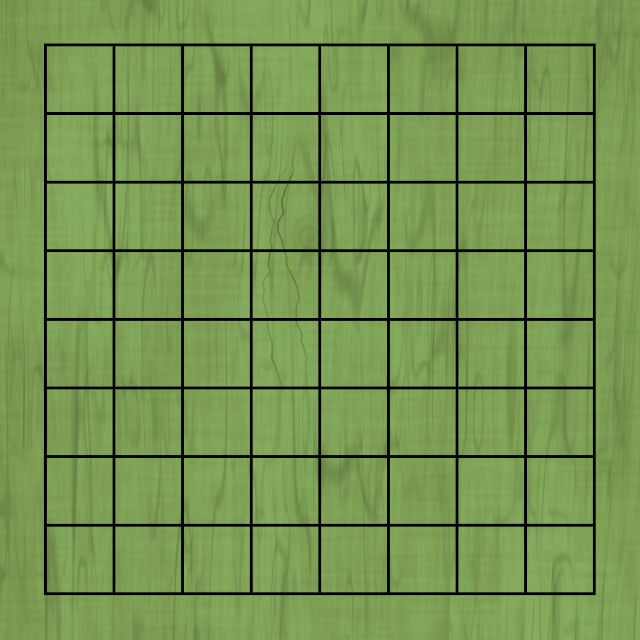
Give the GLSL for this pattern, as a WebGL 1 fragment shader.

```glsl
precision highp float;
uniform vec2 u_resolution;

float hash(vec2 p) {
  vec3 q = fract(vec3(p.xyx) * 0.1031);
  q += dot(q, q.yzx + 33.33);
  return fract((q.x + q.y) * q.z);
}

float noise(vec2 p) {
  vec2 i = floor(p), f = fract(p);
  f = f * f * (3.0 - 2.0 * f);
  return mix(mix(hash(i), hash(i + vec2(1.0, 0.0)), f.x),
             mix(hash(i + vec2(0.0, 1.0)), hash(i + 1.0), f.x), f.y);
}

float fbm(vec2 p) {
  float sum = 0.0, gain = 0.5;
  for (int i = 0; i < 4; i++) {
    sum += gain * noise(p);
    p = p * 2.03 + 17.3;
    gain *= 0.5;
  }
  return sum / 0.9375;
}

// Bend the vertical fibres around the knot and lean them on the right.
vec2 bendGrain(vec2 uv) {
  vec2 d = (uv - vec2(0.475, 0.63)) / vec2(0.07, 0.13);
  uv.x -= 0.025 * d.x * exp(-dot(d, d));
  uv.x -= 0.09 * max(uv.x - 0.45, 0.0) * uv.y;
  uv.x += 0.006 * (noise(uv * vec2(5.0, 4.0)) - 0.5);
  return uv;
}

// Thin wandering furrows, broken into strands of uneven strength.
float furrows(vec2 g) {
  float sum = 0.0;
  for (int i = 0; i < 3; i++) {
    float k = float(i);
    vec2 p = g * vec2(38.0 + 34.0 * k, 2.5 + 4.0 * k) + 31.7 * k;
    float ridge = 1.0 - smoothstep(0.0, 0.07 + 0.03 * k, abs(noise(p) - 0.5));
    float strand = smoothstep(0.4, 0.75, noise(g * vec2(23.0, 5.0 + 3.0 * k) + 9.1 * k));
    sum += ridge * strand * (1.0 - 0.2 * k);
  }
  return sum;
}

// Two jagged splits that run down through the knot.
float cracks(vec2 uv) {
  float sum = 0.0;
  for (int i = 0; i < 2; i++) {
    float k = float(i);
    float path = 0.453 - 0.035 * k + 0.14 * (0.58 - uv.y) * (1.0 - 0.3 * k);
    path += 0.18 * k * max(uv.y - 0.62, 0.0) + 0.38 * max(uv.y - 0.69, 0.0);
    path += 0.022 * (noise(vec2(uv.y * 22.0, 4.0 + k)) - 0.5);
    path += 0.006 * (noise(vec2(uv.y * 75.0, 8.0 + k)) - 0.5);
    float span = smoothstep(0.36, 0.46, uv.y) * (1.0 - smoothstep(0.7, 0.78, uv.y));
    float line = 1.0 - smoothstep(0.0004, 0.0023, abs(uv.x - path));
    sum += line * span * (0.35 + 0.65 * noise(vec2(uv.y * 30.0, k)));
  }
  return sum;
}

vec3 wood(vec2 uv) {
  vec2 g = bendGrain(uv);
  float broad = fbm(g * vec2(7.0, 3.0) + 3.0);
  float fibre = fbm(g * vec2(150.0, 9.0));
  float weave = fbm(g * vec2(12.0, 160.0) + 5.0);
  float pores = noise(g * vec2(400.0, 55.0));
  float margin = smoothstep(0.36, 0.5, abs(uv.x - 0.5));

  float shade = 0.35 + 1.1 * (broad - 0.5) + 0.9 * (fibre - 0.5)
              + 0.6 * (weave - 0.5) + 0.3 * (pores - 0.5) + 0.3 * margin;
  vec3 col = mix(vec3(0.52, 0.67, 0.365), vec3(0.47, 0.59, 0.305), clamp(shade, 0.0, 1.2));

  // Knot stain with faint rings
  vec2 d = (uv - vec2(0.485, 0.63)) / vec2(0.037, 0.045);
  float r = length(d) + 0.25 * (noise(uv * 45.0) - 0.5);
  float stain = (1.0 - smoothstep(0.35, 1.15, r)) * (0.75 + 0.25 * sin(r * 19.0));
  col = mix(col, vec3(0.43, 0.52, 0.27), 0.6 * stain);

  // Furrows and splits
  col = mix(col, vec3(0.38, 0.47, 0.25), min(0.5 * furrows(g), 0.75));
  return mix(col, vec3(0.31, 0.39, 0.2), min(0.75 * cracks(uv), 0.85));
}

// Coverage of the ruled square, eight cells on each side.
float gridLines(vec2 uv, float px) {
  vec2 cell = (uv - vec2(0.0709, 0.0722)) / 0.1072;
  vec2 nearest = clamp(floor(cell + 0.5), 0.0, 8.0);
  vec2 d = abs(cell - nearest) * 0.1072;
  vec2 outside = max(abs(cell - 4.0) - 4.0, 0.0) * 0.1072;
  float dist = max(min(d.x, d.y), max(outside.x, outside.y));
  return 1.0 - smoothstep(-0.5 * px, 0.5 * px, dist - 0.0022);
}

void main() {
  float side = min(u_resolution.x, u_resolution.y);
  vec2 uv = (gl_FragCoord.xy - 0.5 * u_resolution) / side + 0.5;
  vec3 col = mix(wood(uv), vec3(0.0), gridLines(uv, 1.0 / side));
  gl_FragColor = vec4(col, 1.0);
}
```
